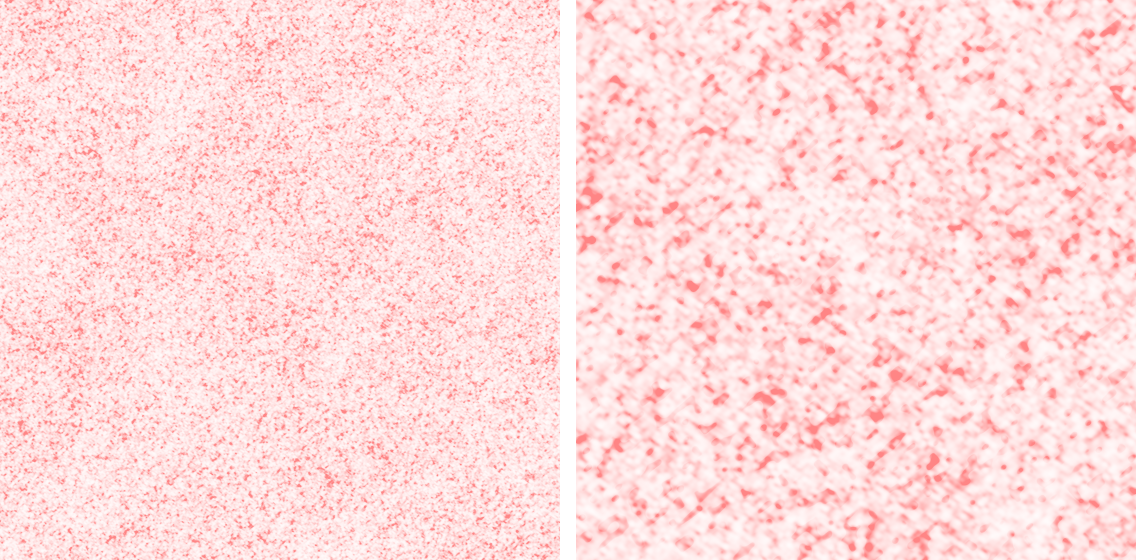
Left, the full canvas; right, a detail of the centre.
This texture is drawn by a Shadertoy shader. Its source:

```glsl
// Pale pink stippled paper: fine diagonal red grain gathered in soft cloudy patches.

float hash(vec2 p)
{
    vec3 q = fract(p.xyx * 0.1031);
    q += dot(q, q.yzx + 33.33);
    return fract((q.x + q.y) * q.z);
}

// Value noise, centred on zero with roughly unit deviation
float noise(vec2 p)
{
    vec2 cell = floor(p), f = fract(p);
    f = f * f * (3.0 - 2.0 * f);
    float low = mix(hash(cell), hash(cell + vec2(1, 0)), f.x);
    float high = mix(hash(cell + vec2(0, 1)), hash(cell + vec2(1, 1)), f.x);
    return 4.66 * (mix(low, high, f.y) - 0.5);
}

vec2 rotate(vec2 p, float angle)
{
    float c = cos(angle), s = sin(angle);
    return vec2(c * p.x + s * p.y, c * p.y - s * p.x);
}

// Amount of red ink at a point of the unit canvas
float inkAt(vec2 uv)
{
    vec2 rising = rotate(uv, 0.7);
    vec2 falling = rotate(uv, -0.6);

    // Broad clouds and faint diagonal streaks
    float density = 0.16 * noise(rotate(uv, 0.3) * 5.5 + 17.0)
                  + 0.12 * noise(rotate(uv, 1.1) * 13.0 + 41.0)
                  + 0.13 * noise(rising * vec2(28.0, 60.0) + 73.0);

    // Crisp specks with flat tops
    float speck = noise(rising * vec2(180.0, 245.0) + 211.0);
    speck = 0.35 * speck + 0.75 * (smoothstep(0.7, 1.3, speck) - 0.18);

    // Larger flecks and a fine cross hatch
    float fleck = 0.22 * noise(rotate(uv, 0.95) * vec2(105.0, 150.0) + 307.0);
    float hatch = 0.52 * noise(falling * vec2(225.0, 400.0) + 503.0)
                + 0.36 * noise(rising * vec2(250.0, 370.0) + 601.0);

    // Exponential response leaves sparse, strong specks on a pale ground
    return min(0.118 * exp(0.67 * (density + speck + fleck + hatch)), 0.48);
}

void mainImage(out vec4 fragColor, in vec2 fragCoord)
{
    // Four samples per pixel keep the grain smooth
    float ink = 0.0;
    for (int i = 0; i < 4; i++)
    {
        vec2 offset = vec2(i % 2, i / 2) * 0.5 - 0.25;
        ink += 0.25 * inkAt((fragCoord + offset) / iResolution.y);
    }
    fragColor = vec4(1.0, vec2(1.0 - ink), 1.0);
}
```
